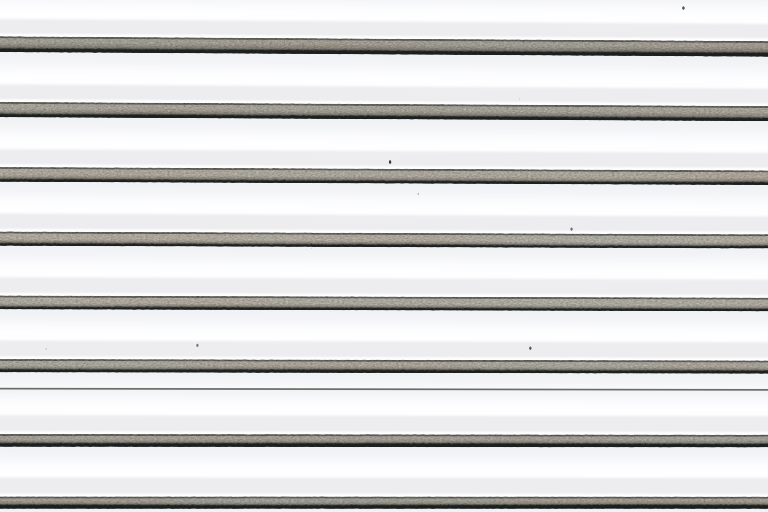
Write a WebGL 1 fragment shader that draws this texture.

```glsl
precision highp float;
// White horizontal slats split by eight grainy taupe grooves, plus one thin seam.
// Height is untilted, the extra strip at the seam is removed, and the rest is
// mapped to a groove index whose pitch shrinks slightly toward the bottom.

uniform vec2 u_resolution;

// Lengths are fractions of the canvas height, measured from the top.
#define FIRST_EDGE 0.1016
#define PITCH 0.1277
#define PITCH_SHRINK 0.0043
#define GROOVE_HEIGHT 0.0305
#define GROOVE_SHRINK 0.0010
#define TILT 0.0102
#define SEAM_Y 0.7590
#define SEAM_STRIP 0.0234
#define GRAIN 0.22
#define SPECK_CELLS 14.0
#define SPECK_CHANCE 0.05

const vec3 SLAT_TOP = vec3(0.945, 0.950, 0.960);
const vec3 SLAT_BRIGHT = vec3(0.995, 0.995, 1.0);
const vec3 SLAT_LOWER = vec3(0.930, 0.930, 0.942);
const vec3 TAUPE = vec3(0.665, 0.645, 0.605);
const vec3 TAUPE_SHADE = vec3(0.45, 0.44, 0.40);
const vec3 LINE_DARK = vec3(0.27, 0.28, 0.26);
const vec3 INK = vec3(0.09, 0.11, 0.11);

vec2 hash2(vec2 p) {
  vec3 q = fract(p.xyx * vec3(0.1031, 0.1030, 0.0973));
  q += dot(q, q.yzx + 33.33);
  return fract((q.xx + q.yz) * q.zy);
}

float gradientDot(vec2 cell, vec2 offset) {
  return dot(hash2(cell) * 2.0 - 1.0, offset);
}

// Gradient noise, roughly -0.7 to 0.7.
float noise(vec2 p) {
  vec2 i = floor(p), f = fract(p);
  vec2 u = f * f * (3.0 - 2.0 * f);
  vec2 e = vec2(1.0, 0.0);
  float low = mix(gradientDot(i, f), gradientDot(i + e, f - e), u.x);
  float high = mix(gradientDot(i + e.yx, f - e.yx),
                   gradientDot(i + 1.0, f - 1.0), u.x);
  return mix(low, high, u.y);
}

// Soft bevel: brightening upper face, dim lower face, bright lip at the groove.
vec3 slatColor(float phase, float aboveGroove) {
  vec3 upper = mix(SLAT_TOP, SLAT_BRIGHT, smoothstep(0.04, 0.38, phase));
  vec3 color = mix(upper, SLAT_LOWER, smoothstep(0.46, 0.53, phase));
  return mix(SLAT_BRIGHT, color, smoothstep(0.002, 0.009, aboveGroove));
}

// Taupe channel with a thin line on top and an ink shadow below.
vec3 grooveColor(vec2 p, float rise, float height, float row) {
  float grain = noise(p * vec2(190.0, 330.0)) + 0.6 * noise(p * vec2(390.0, 480.0));
  float drift = noise(vec2(p.x * 2.3, row * 7.31 + 0.5));
  float wear = smoothstep(0.5, 3.5, abs(row - 3.2)) + 0.5 * drift;
  float s = rise / height;

  vec3 color = mix(TAUPE_SHADE, TAUPE, smoothstep(0.12, 0.50 + 0.20 * wear, s));
  color *= 1.0 + GRAIN * grain - 0.07 * wear;
  color += drift * vec3(0.035, 0.0, -0.01);

  float topLine = smoothstep(0.0032, 0.0010, abs(height - rise - 0.0014));
  color = mix(color, LINE_DARK, topLine * clamp(0.75 + 0.5 * grain, 0.0, 1.0));

  float inkHeight = 0.0050 + 0.0028 * wear + 0.0022 * grain;
  float ink = 1.0 - smoothstep(inkHeight - 0.0025, inkHeight + 0.0025, rise);
  return mix(color, INK, ink * 0.95);
}

// Sparse specks: x is coverage, spread by one chance per grid cell.
float specks(vec2 p, float px) {
  vec2 cell = floor(p * SPECK_CELLS);
  vec2 pick = hash2(cell + 17.0);
  vec2 center = (cell + 0.2 + 0.6 * hash2(cell + 51.0)) / SPECK_CELLS;
  float radius = 0.0010 + 0.0014 * pick.y;
  vec2 stretch = vec2(1.0, 0.7);
  float dist = length((p - center) * stretch);
  float dotCover = 1.0 - smoothstep(radius - px * 0.5, radius + px * 0.5, dist);
  return dotCover * step(pick.x, SPECK_CHANCE) * mix(0.12, 0.85, pick.y * pick.y);
}

void main() {
  float px = 1.0 / u_resolution.y;
  vec2 p = gl_FragCoord.xy * px;
  p.y = 1.0 - p.y;

  // Undo the tilt, which fades toward the bottom, then cut out the seam strip.
  float y = p.y - TILT * (1.0 - p.y) * gl_FragCoord.x / u_resolution.x;
  float seamOffset = y - SEAM_Y;
  y -= SEAM_STRIP * step(0.0, seamOffset);

  // Continuous groove index; whole numbers are the lower groove edges.
  float t = (y - FIRST_EDGE) / PITCH;
  float k = t + PITCH_SHRINK * t * t;
  float row = floor(k + 0.5);
  float rise = (row - k) * PITCH * (1.0 - 2.0 * PITCH_SHRINK * row);
  float height = GROOVE_HEIGHT - GROOVE_SHRINK * row;
  rise += 0.0007 * noise(vec2(p.x * 120.0, row * 5.7 + 0.3));

  // Slat, specks and seam.
  vec3 color = slatColor(fract(k), max(rise - height, 0.0) + step(rise, 0.0));
  color = mix(color, INK, specks(p, px));
  float seam = 1.0 - smoothstep(0.0004, 0.0010 + px, abs(seamOffset));
  color = mix(color, mix(LINE_DARK, TAUPE_SHADE, 0.5), seam * 0.9);

  // Groove over the slat.
  float cover = smoothstep(-0.5 * px, 0.5 * px, rise)
              * (1.0 - smoothstep(height - 0.5 * px, height + 0.5 * px, rise));
  color = mix(color, grooveColor(p, rise, height, row), cover);
  gl_FragColor = vec4(color, 1.0);
}
```
